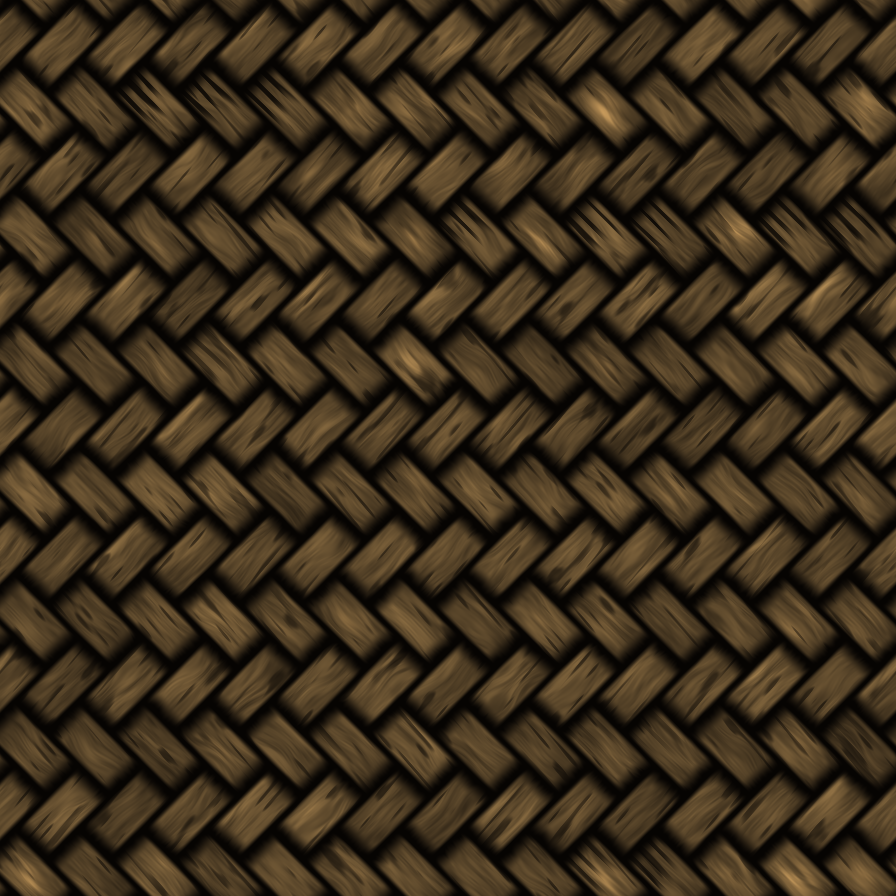
Write a WebGL 1 fragment shader that draws this pattern.

```glsl
precision highp float;
// Dark wooden herringbone weave: 14 slats across, 14 rows of alternating slant.
// Each row is sheared to find the slat under a point, then the slat is shaded
// in its own frame with stretched noise grain, rounded edges, gloss and splits.

uniform vec2 u_resolution;

const float REPEATS = 14.0;                  // even, so the slants wrap
const vec2 WEAVE_OFFSET = vec2(-0.02, 0.3);  // position of the first slat
const vec3 GAP_COLOR = vec3(0.022, 0.014, 0.007);
const vec3 WOOD_TINT = vec3(1.0, 0.79, 0.48);
const vec3 GLOSS_TINT = vec3(1.0, 0.76, 0.44);

float hash(vec2 p) {
  vec3 q = fract(p.xyx * vec3(0.1031, 0.1030, 0.0973));
  q += dot(q, q.yzx + 33.33);
  return fract((q.x + q.y) * q.z);
}

float noise(vec2 p) {
  vec2 i = floor(p);
  vec2 f = fract(p);
  f = f * f * (3.0 - 2.0 * f);
  float low = mix(hash(i), hash(i + vec2(1.0, 0.0)), f.x);
  float high = mix(hash(i + vec2(0.0, 1.0)), hash(i + vec2(1.0, 1.0)), f.x);
  return mix(low, high, f.y);
}

// Fibres run along p.x; a slow warp bends them.
float woodGrain(vec2 p, vec2 seed) {
  float bend = noise(p * vec2(1.3, 1.1) + seed) - 0.5;
  p.y += 0.45 * bend;
  float sum = 0.0;
  float weight = 0.45;
  vec2 scale = vec2(1.1, 3.2);
  for (int i = 0; i < 3; i++) {
    sum += weight * noise(p * scale + seed);
    scale *= vec2(1.7, 2.1);
    seed += 17.3;
    weight *= 0.72;
  }
  return sum;
}

// p.x runs along the slat and p.y across it, both from -1 to 1.
vec3 shadeSlat(vec2 p, vec2 id, float slant) {
  vec2 seed = 11.0 + 90.0 * vec2(hash(id + 3.1), hash(id + 47.7));
  float tone = mix(0.85, 1.14, hash(id + 21.3));
  float glossPick = hash(id + 65.9);
  float splitPick = hash(id + 83.2);
  float grain = woodGrain(p, seed);

  // Rounded silhouette, slightly frayed by the grain
  float fray = 0.10 * (grain - 0.5);
  float sides = 1.0 - smoothstep(0.72, 0.97, abs(p.y) + fray);
  float ends = 1.0 - smoothstep(0.60, 0.98, abs(p.x) + 1.6 * fray);
  float body = sides * ends * (1.0 - 0.35 * p.x * p.x);

  // Grain and thin dark cracks
  float wood = 0.34 * tone * mix(0.52, 1.48, grain);
  float crack = noise(vec2(p.x * 1.4, p.y * 5.0 + 0.8 * p.x) + seed.yx);
  wood *= 1.0 - 0.5 * smoothstep(0.72, 0.92, crack);

  // Polished middle, strongest in the upper rows and on falling slats
  float rowGloss = 0.5 + 0.5 * cos(6.28318 * (id.y - 11.5) / REPEATS);
  float polish = smoothstep(0.35, 1.0, glossPick) * mix(0.35, 1.0, rowGloss);
  polish *= slant < 0.0 ? 1.0 : 0.45;
  float streak = noise(vec2(p.x * 0.7, p.y * 3.5) + seed + 5.0);
  float gloss = polish * exp(-5.0 * p.x * p.x - 1.5 * p.y * p.y);
  gloss *= smoothstep(0.2, 0.8, streak);

  // Lit upper edge on some rising slats
  float rim = smoothstep(0.5, 0.9, splitPick) * step(0.0, slant);
  rim *= exp(-28.0 * (p.y + 0.66) * (p.y + 0.66));

  // Worn slats open into dark splits towards the upper left end
  float worn = step(0.88, splitPick) * step(slant, 0.0) * rowGloss;
  float split = smoothstep(0.15, 0.65, cos(11.0 * p.y + 2.0 * streak));
  split *= worn * (1.0 - smoothstep(-0.35, 0.25, p.x + 0.6 * (streak - 0.5)));

  vec3 color = WOOD_TINT * wood * (1.0 + 0.35 * rim);
  color += GLOSS_TINT * 0.30 * gloss * mix(0.5, 1.4, grain);
  return color * body * (1.0 - 0.85 * split);
}

// Adds the slat of one row that covers the point, if any.
vec3 rowColor(vec2 p, float row) {
  float odd = mod(row, 2.0);
  float slant = 2.0 * odd - 1.0;
  float dy = p.y - row;
  float sheared = p.x - slant * dy - 0.5 * (1.0 - odd);
  float column = floor(sheared + 0.5);
  float across = sheared - column;
  vec2 local = vec2(across + 2.0 * slant * dy, 2.0 * across);
  vec2 id = mod(vec2(column, row), REPEATS);
  return abs(local.x) < 1.0 ? shadeSlat(local, id, slant) : vec3(0.0);
}

void main() {
  vec2 p = gl_FragCoord.xy / u_resolution * REPEATS - WEAVE_OFFSET;
  float nearestRow = floor(p.y + 0.5);
  vec3 color = GAP_COLOR;
  for (int i = -1; i <= 1; i++) {
    color += rowColor(p, nearestRow + float(i));
  }
  gl_FragColor = vec4(color, 1.0);
}
```
